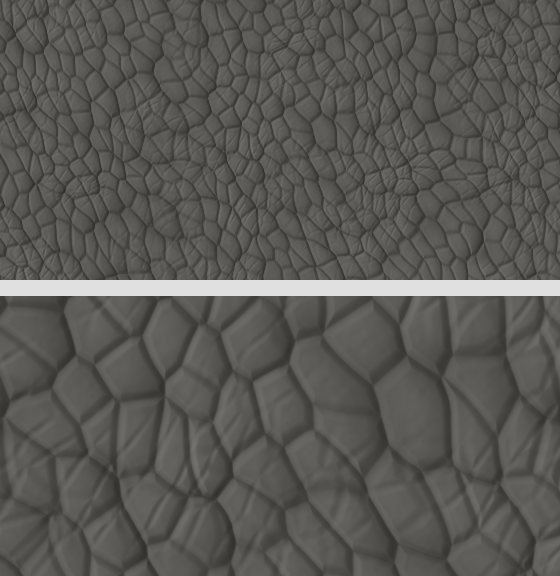
Top, the full canvas; bottom, a detail of the centre.
This texture is drawn by a Shadertoy shader. Its source:

```glsl
vec2 hash2(vec2 p) {
    vec2 q = vec2(dot(p, vec2(127.1, 311.7)), dot(p, vec2(269.5, 183.3)));
    return fract(sin(q) * 43758.5453);
}

float noise(vec2 p) {
    vec2 i = floor(p), f = fract(p);
    f = f * f * (3.0 - 2.0 * f);
    float low = mix(hash2(i).x, hash2(i + vec2(1, 0)).x, f.x);
    float high = mix(hash2(i + vec2(0, 1)).x, hash2(i + vec2(1, 1)).x, f.x);
    return mix(low, high, f.y);
}

// x: squared distance to the cell centre, y: distance to the cell border
vec2 cells(vec2 p) {
    vec2 base = floor(p), f = fract(p);
    vec2 nearCell = vec2(0), nearOffset = vec2(0);
    float nearest = 8.0, border = 8.0;
    for (int y = -1; y <= 1; y++)
    for (int x = -1; x <= 1; x++) {
        vec2 cell = vec2(x, y);
        vec2 offset = cell + 0.1 + 0.8 * hash2(base + cell) - f;
        float d = dot(offset, offset);
        if (d < nearest) {
            nearest = d;
            nearCell = cell;
            nearOffset = offset;
        }
    }
    for (int y = -2; y <= 2; y++)
    for (int x = -2; x <= 2; x++) {
        vec2 cell = nearCell + vec2(x, y);
        vec2 offset = cell + 0.1 + 0.8 * hash2(base + cell) - f;
        vec2 across = offset - nearOffset;
        if (dot(across, across) > 0.0001)
            border = min(border, dot(0.5 * (nearOffset + offset), normalize(across)));
    }
    return vec2(nearest, border);
}

// Stretched coordinates whose long axis leans by the given angle
vec2 lean(vec2 p, float angle, vec2 scale) {
    float c = cos(angle), s = sin(angle);
    return vec2(c * p.x + s * p.y, c * p.y - s * p.x) * scale;
}

float leatherHeight(vec2 p) {
    vec2 bend = vec2(noise(p * 4.0), noise(p * 4.0 + 31.0)) * 0.07
              + vec2(noise(p * 15.0 + 7.0), noise(p * 15.0 + 53.0)) * 0.016;
    vec2 q = p + bend;

    // Rounded pebbles parted by creases of uneven depth
    vec2 pebble = cells(lean(q, 0.52, vec2(18.5, 12.0)));
    float depth = mix(0.2, 0.4, noise(p * 11.0 + 17.0));
    float h = depth * smoothstep(0.0, 0.17, pebble.y) - 1.2 * pebble.x;

    // Finer wrinkles crossing the pebbles
    float wrinkle = cells(lean(q, -0.65, vec2(27.0, 15.0)) + 40.0).y;
    h += 0.15 * smoothstep(0.25, 0.75, noise(p * 9.0 + 71.0)) * smoothstep(0.0, 0.2, wrinkle);

    // Pores
    return h + 0.045 * noise(p * 85.0) + 0.02 * noise(p * 150.0);
}

void mainImage(out vec4 fragColor, in vec2 fragCoord) {
    vec2 p = fragCoord / iResolution.y;
    float e = 0.0028;
    float h = leatherHeight(p);
    vec2 slope = vec2(leatherHeight(p + vec2(e, 0)), leatherHeight(p + vec2(0, e))) - h;
    slope /= e;

    // Raking light from the left, softly limited
    float light = dot(slope, vec2(0.95, -0.3)) * 0.0024;
    light /= 1.0 + 5.0 * abs(light);
    float shade = light + 0.09 * clamp(h - 0.1, -0.5, 0.3);
    shade += 0.015 * (noise(p * 3.0 + 90.0) - 0.5);

    vec3 leather = vec3(0.342, 0.336, 0.321);
    fragColor = vec4(clamp(leather + shade, 0.17, 0.46), 1.0);
}
```
